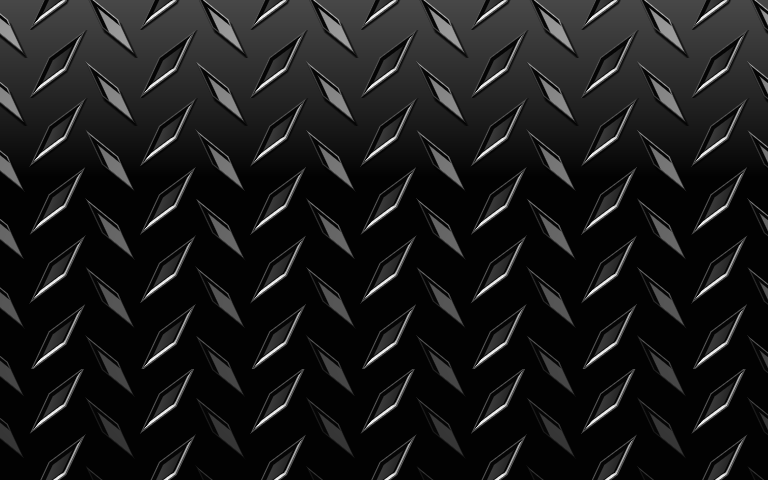
Reproduce this texture procedurally as a Shadertoy shader.

```glsl
// Lengths are fractions of the canvas height, y runs downward
const vec2 PITCH = vec2(0.2298, 0.1427);
const float SEAM_ROW = 4.5;
const float SEAM_SHIFT = 0.0135;

// Treads: centre, half long diagonal, half short diagonal, shadow offset
const vec2 RISING_CENTRE = vec2(0.1198, 0.1333);
const vec2 RISING_LONG = vec2(0.0573, -0.0698);
const vec2 RISING_SHORT = vec2(0.0183, 0.0135);
const vec2 RISING_SHADOW = vec2(0.001, 0.003);
const vec2 FALLING_CENTRE = vec2(0.2292, 0.1917);
const vec2 FALLING_LONG = vec2(0.0500, 0.0625);
const vec2 FALLING_SHORT = vec2(0.0167, -0.0083);
const vec2 FALLING_SHADOW = vec2(0.006, 0.010);

const float OUTLINE = 0.0021;
const float GLINT_START = 0.0026;
const float GLINT_END = 0.0082;
const float FACE_INSET = 0.0100;

const float PLATE_BLACK = 0.006;
const float PLATE_SHEEN = 0.275;
const float SHEEN_DEPTH = 0.37;
const float GROOVE = 0.02;
const float RIM = 0.34;
const float GLINT = 0.92;

float cover(float inset, float pixel) {
    return clamp(inset / pixel + 0.5, 0.0, 1.0);
}

// Offset from the nearest tread centre, with one shortened row gap
vec2 treadOffset(vec2 p, vec2 centre) {
    vec2 q = p - centre;
    q.y += SEAM_SHIFT * step(SEAM_ROW * PITCH.y - 0.5 * SEAM_SHIFT, q.y);
    return q - PITCH * floor(q / PITCH + 0.5);
}

// Coordinates along both half diagonals
vec2 diagonalCoords(vec2 q, vec2 longAxis, vec2 shortAxis) {
    return inverse(mat2(longAxis, shortAxis)) * q;
}

// Approximate distance inward from the rhombus edge
float rhombusInset(vec2 uv, vec2 longAxis, vec2 shortAxis) {
    float inradius = abs(determinant(mat2(longAxis, shortAxis))) / length(longAxis + shortAxis);
    return (1.0 - abs(uv.x) - abs(uv.y)) * inradius;
}

float castShadow(float shade, vec2 q, vec2 longAxis, vec2 shortAxis, float pixel) {
    vec2 uv = diagonalCoords(q, longAxis, shortAxis);
    float inset = rhombusInset(uv, longAxis, shortAxis);
    return mix(shade, PLATE_BLACK, 0.9 * cover(inset + 0.001, 2.0 * pixel));
}

// Dark face with a bright lower right bevel
float risingTread(float shade, vec2 q, float pixel) {
    vec2 uv = diagonalCoords(q, RISING_LONG, RISING_SHORT);
    float inset = rhombusInset(uv, RISING_LONG, RISING_SHORT);
    float lowerHalf = smoothstep(0.1, -0.1, uv.x);
    float litSide = smoothstep(-0.03, 0.03, uv.y);

    float metal = mix(RIM, GROOVE, cover(inset - OUTLINE, pixel));
    float face = 0.19 - 0.10 * uv.x - 0.06 * uv.y;
    metal = mix(metal, face, cover(inset - FACE_INSET, pixel));

    float glintEnd = mix(0.75 * GLINT_END, GLINT_END, lowerHalf);
    float band = cover(inset - GLINT_START, pixel) * cover(glintEnd - inset, pixel);
    metal = mix(metal, GLINT * mix(0.72, 1.0, lowerHalf), band * litSide);
    return mix(shade, metal, cover(inset, pixel));
}

// Grey face that dims down the plate, with a lit upper right rim
float fallingTread(float shade, vec2 q, float depth, float pixel) {
    vec2 uv = diagonalCoords(q, FALLING_LONG, FALLING_SHORT);
    float inset = rhombusInset(uv, FALLING_LONG, FALLING_SHORT);
    float light = 0.66 - 0.48 * depth;
    float litSide = smoothstep(-0.05, 0.05, uv.y);

    float rim = light * mix(0.45, 1.1, litSide * smoothstep(0.3, 0.0, uv.x));
    float metal = mix(rim, GROOVE, cover(inset - OUTLINE, pixel));
    vec2 faceUv = (uv - vec2(0.20, 0.02)) / 0.72;
    float faceInset = 0.72 * rhombusInset(faceUv, FALLING_LONG, FALLING_SHORT);
    metal = mix(metal, light * (0.92 + 0.12 * uv.x), cover(faceInset, pixel));
    return mix(shade, metal, cover(inset, pixel));
}

void mainImage(out vec4 fragColor, in vec2 fragCoord) {
    float pixel = 1.0 / iResolution.y;
    vec2 p = vec2(fragCoord.x, iResolution.y - fragCoord.y) * pixel;
    vec2 rising = treadOffset(p, RISING_CENTRE);
    vec2 falling = treadOffset(p, FALLING_CENTRE);

    // Plate sheen fading from the top edge
    float sheen = pow(clamp(1.0 - p.y / SHEEN_DEPTH, 0.0, 1.0), 0.9);
    float shade = PLATE_BLACK + PLATE_SHEEN * sheen;

    // Shadows, then treads
    shade = castShadow(shade, rising - RISING_SHADOW, RISING_LONG, RISING_SHORT, pixel);
    shade = castShadow(shade, falling - FALLING_SHADOW, FALLING_LONG, FALLING_SHORT, pixel);
    shade = risingTread(shade, rising, pixel);
    shade = fallingTread(shade, falling, p.y, pixel);
    fragColor = vec4(vec3(shade), 1.0);
}
```
